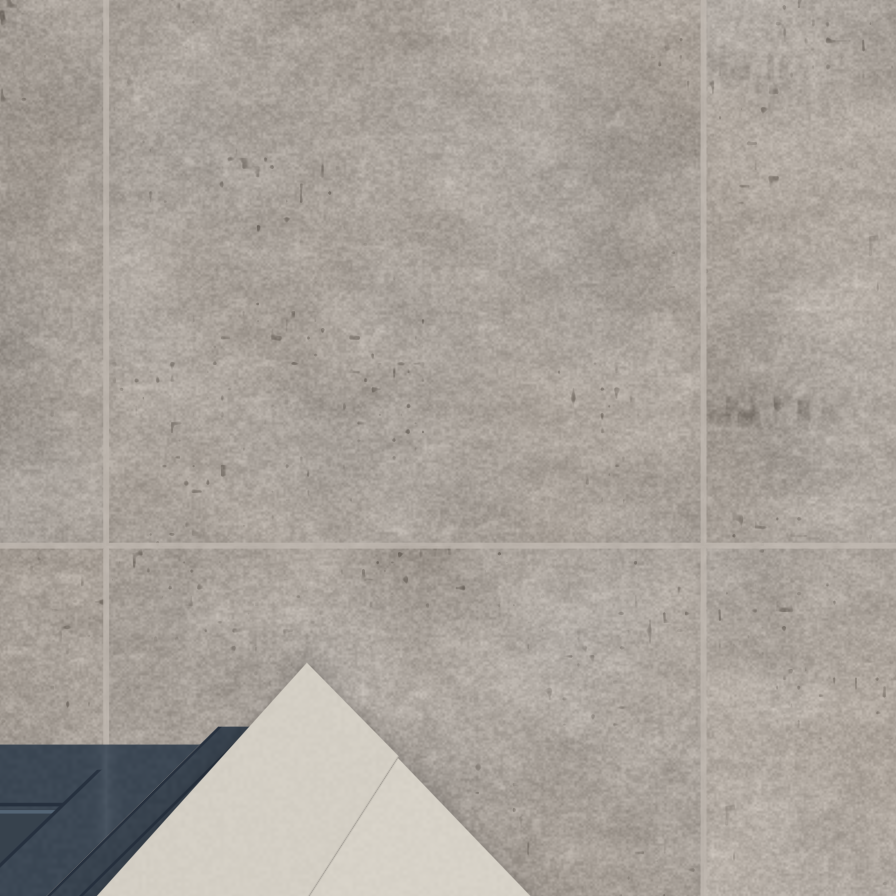
This texture is drawn by a WebGL 2 fragment shader. Its source:

```glsl
#version 300 es
precision highp float;
uniform vec2 u_resolution;
out vec4 fragColor;

const float TILE = 0.6667;
const vec2 JOINT = vec2(0.1185, 0.391);
const float GROUT_HALF = 0.0033;
const vec3 STONE = vec3(0.662, 0.633, 0.603);
const vec3 GROUT = vec3(0.745, 0.715, 0.685);
const vec3 CREAM = vec3(0.830, 0.810, 0.770);
const vec3 NAVY = vec3(0.235, 0.280, 0.330);
const vec3 NAVY_EDGE = vec3(0.150, 0.190, 0.245);
const vec3 NAVY_LIGHT = vec3(0.330, 0.395, 0.460);

float hash(vec2 p) {
  vec3 q = fract(p.xyx * vec3(0.1031, 0.1030, 0.0973));
  q += dot(q, q.yzx + 33.33);
  return fract((q.x + q.y) * q.z);
}

float noise(vec2 p) {
  vec2 i = floor(p), f = fract(p);
  f = f * f * (3.0 - 2.0 * f);
  float low = mix(hash(i), hash(i + vec2(1, 0)), f.x);
  float high = mix(hash(i + vec2(0, 1)), hash(i + vec2(1, 1)), f.x);
  return mix(low, high, f.y);
}

float fbm(vec2 p) {
  float sum = 0.0, amp = 0.5;
  for (int i = 0; i < 5; i++) {
    sum += amp * noise(p);
    p = mat2(1.6, 1.2, -1.2, 1.6) * p + 17.3;
    amp *= 0.5;
  }
  return sum;
}

// Signed distance from the line a-b, positive on its right
float side(vec2 p, vec2 a, vec2 b) {
  vec2 d = normalize(b - a);
  return dot(p - a, vec2(d.y, -d.x));
}

float fill(float d, float aa) {
  return smoothstep(-aa, aa, d);
}

float stroke(float d, float halfWidth, float aa) {
  return fill(halfWidth - abs(d), aa);
}

// Mottled cement with grain, pale flecks and dark pits
vec3 stone(vec2 p, vec2 cell) {
  vec2 q = p + 7.0 * vec2(hash(cell), hash(cell + 5.0));
  float tone = 0.13 * (fbm(q * 7.0) - 0.48);
  tone += 0.10 * (fbm(q * vec2(18.0, 34.0)) - 0.48);
  tone += 0.07 * (noise(q * vec2(190.0, 260.0)) - 0.5);
  tone += 0.07 * (noise(q * 400.0) - 0.5);
  tone += 0.020 * (hash(cell + 2.7) - 0.5);
  float fleck = smoothstep(0.74, 0.95, noise(q * vec2(52.0, 75.0)));
  float pit = smoothstep(0.86, 0.97, noise(q * vec2(125.0, 105.0)));
  pit *= smoothstep(0.48, 0.68, fbm(q * 9.0 + 31.0));
  float warmth = 0.014 * (fbm(q * 5.0 + 11.0) - 0.5);
  return STONE + tone + 0.035 * fleck - 0.17 * pit + warmth * vec3(1, 0, -1);
}

// Streaky dark scuff inside an elliptical patch
float scuff(vec2 p, vec2 center, vec2 radius) {
  vec2 q = (p - center) / radius;
  return exp(-dot(q, q)) * smoothstep(0.35, 0.75, noise(p * vec2(150.0, 60.0)));
}

vec3 wall(vec2 p, float aa) {
  vec2 grid = (p - JOINT) / TILE;
  vec2 toJoint = (0.5 - abs(fract(grid) - 0.5)) * TILE;
  float joint = min(toJoint.x, toJoint.y);
  vec3 color = stone(p, floor(grid));
  color -= 0.15 * scuff(p, vec2(0.86, 0.542), vec2(0.065, 0.016));
  color -= 0.07 * scuff(p, vec2(0.85, 0.925), vec2(0.060, 0.035));
  color -= 0.03 * smoothstep(0.14, 0.0, p.x);
  color *= 1.0 - 0.04 * exp(-joint * 120.0);
  vec3 grout = GROUT + 0.04 * (noise(p * 90.0) - 0.5);
  return mix(color, grout, 0.85 * fill(GROUT_HALF - joint, aa));
}

// Navy panel: recessed field, raised diagonal rail and bevel lines
vec3 addPanel(vec3 color, vec2 p, float aa) {
  float rail = side(p, vec2(0.052, 0.0), vec2(0.2435, 0.189));
  float bevel = side(p, vec2(0.0, 0.034), vec2(0.111, 0.141));
  float field = min(0.169 - p.y, -rail);
  vec3 navy = NAVY + 0.025 * (noise(p * 180.0) - 0.5);
  vec3 recess = mix(navy, NAVY * 0.92, fill(-bevel, aa) * fill(0.097 - p.y, aa));
  float inner = fill(-bevel, aa);
  recess = mix(recess, NAVY_EDGE, inner * stroke(p.y - 0.102, 0.002, aa));
  recess = mix(recess, NAVY_LIGHT, inner * stroke(p.y - 0.094, 0.002, aa));
  recess = mix(recess, NAVY_EDGE, stroke(bevel, 0.0018, aa) * fill(0.141 - p.y, aa));
  recess += 0.05 * exp(-abs(p.x - JOINT.x) * 150.0);
  color = mix(color, recess, fill(field, aa));
  vec3 railColor = mix(navy * 0.94, NAVY_EDGE, stroke(rail, 0.003, aa));
  railColor = mix(railColor, NAVY_EDGE, stroke(rail - 0.027, 0.0015, aa));
  return mix(color, railColor, fill(min(rail, 0.189 - p.y), aa));
}

// Two cream boards meeting at a slanted seam
vec3 addBoards(vec3 color, vec2 p, float aa) {
  vec2 apex = vec2(0.3425, 0.2604);
  float left = side(p, vec2(0.108, 0.0), apex);
  float seam = side(p, vec2(0.345, 0.0), vec2(0.445, 0.156));
  float upper = min(-side(p, vec2(0.445, 0.156), apex), -seam);
  float lower = min(-side(p, vec2(0.592, 0.0), vec2(0.447, 0.151)), seam);
  float boards = min(left, max(upper, lower));
  color *= 1.0 - 0.12 * exp(-max(-boards, 0.0) * 130.0);
  vec3 cream = CREAM + 0.02 * (noise(p * 230.0) - 0.5) + 0.012 * fill(seam, aa);
  cream = mix(cream, CREAM * 0.92, stroke(seam, 0.0012, aa));
  return mix(color, cream, fill(boards, aa));
}

void main() {
  vec2 p = gl_FragCoord.xy / u_resolution;
  float aa = 0.8 / min(u_resolution.x, u_resolution.y);
  vec3 color = wall(p, aa);
  // The panel only shows left of the boards
  float behind = side(p, vec2(0.108, 0.0), vec2(0.3425, 0.2604));
  color = mix(color, addPanel(color, p, aa), fill(0.004 - behind, aa));
  fragColor = vec4(addBoards(color, p, aa), 1.0);
}
```
